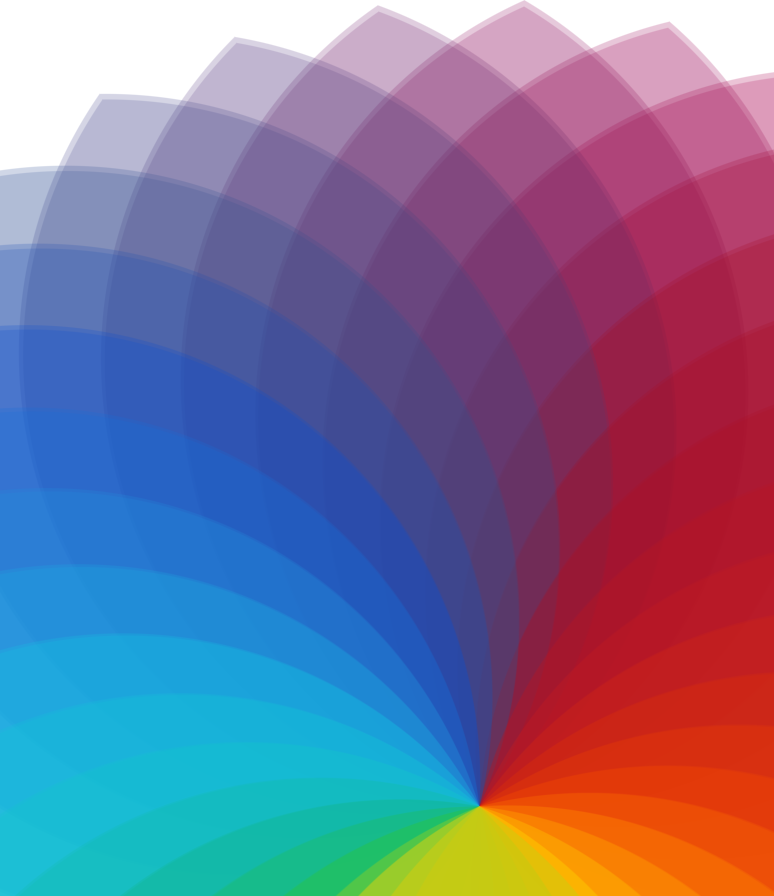
A Shadertoy shader for this background:

```glsl
// A fan of translucent, overlapping lens-shaped petals in rainbow colours on white.

// Petal colour by its steps away from the crown, on the cool or the warm side
vec3 petalColor(int k) {
    vec3 cool[10] = vec3[10](
        vec3(.61, .16, .44), vec3(.41, .31, .56), vec3(.26, .37, .62), vec3(.06, .34, .85),
        vec3(.13, .57, .87), vec3(.07, .76, .88), vec3(.07, .77, .79), vec3(.06, .71, .53),
        vec3(.16, .77, .23), vec3(1., .86, 0.));
    vec3 warm[10] = vec3[10](
        vec3(.61, .16, .44), vec3(.68, .07, .36), vec3(.70, .07, .18), vec3(.71, .07, .16),
        vec3(.77, .11, .13), vec3(.85, .18, .04), vec3(.95, .28, 0.), vec3(1., .53, 0.),
        vec3(1., .75, 0.), vec3(.98, .91, 0.));
    int n = abs(k), a = n / 2, b = (n + 1) / 2;
    return k > 0 ? mix(cool[a], cool[b], .5) : mix(warm[a], warm[b], .5);
}

// Depth inside a lens standing on the origin: positive inside
float lensDepth(vec2 q) {
    return .5068 - length(vec2(abs(q.x) + .232, q.y - .4505));
}

// Lay one petal over the colours below it
vec3 addPetal(vec3 below, vec2 p, int k) {
    float angle = radians(86.8 + 10.42 * float(k));
    vec2 axis = vec2(cos(angle), sin(angle));
    vec2 q = vec2(dot(p, vec2(axis.y, -axis.x)), dot(p, axis));
    float depth = lensDepth(q);
    float soft = .8 / iResolution.y;

    // A paler rim that widens towards the tip
    float rim = .007 * max(q.y, 0.);
    float alpha = .25 * smoothstep(-soft, soft, depth)
                + .17 * smoothstep(-soft, soft, depth - rim);

    // Petals near the crown darken what they overlap
    float multiply = max(0., .45 - .05 * abs(float(k)));
    return mix(below, petalColor(k) * mix(vec3(1.), below, multiply), alpha);
}

void mainImage(out vec4 fragColor, in vec2 fragCoord) {
    vec2 p = fragCoord / iResolution.y - vec2(.535, .100);
    vec3 color = vec3(1.);

    // Stack both sides from the crown down; the warm side starts early and pauses once
    for (int m = -3; m <= 17; m++) {
        if (m > 0) color = addPetal(color, p, m);
        if (m < 12 || m > 14) color = addPetal(color, p, -(m + 3 - clamp(m - 11, 0, 3)));
    }
    fragColor = vec4(color, 1.);
}
```
